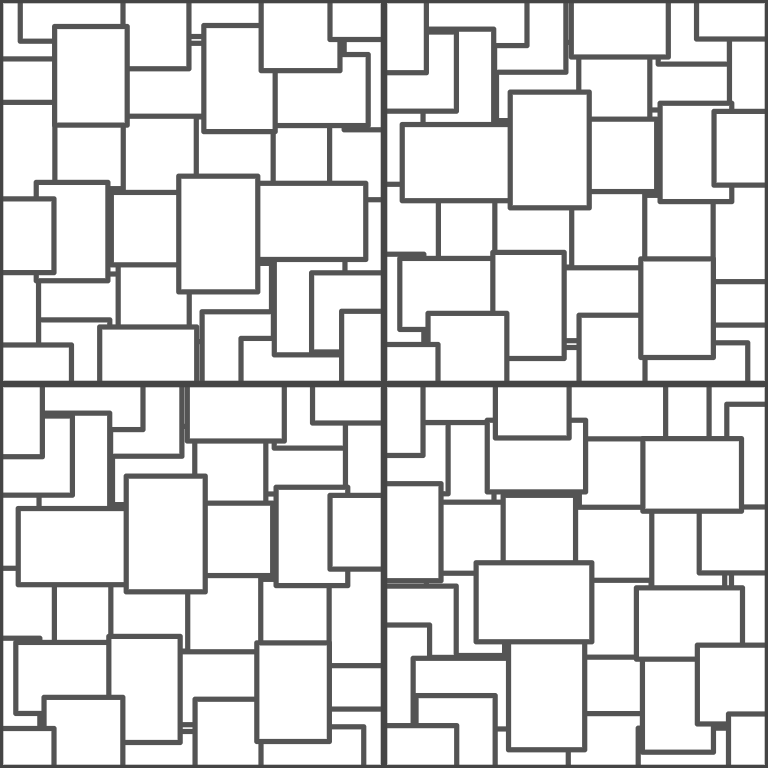
A Shadertoy shader for this pattern:

```glsl
vec2 hash2(vec2 p) {
    vec3 q = fract(p.xyx * vec3(0.1031, 0.1030, 0.0973));
    q += dot(q, q.yzx + 33.33);
    return fract((q.xx + q.yz) * q.zy);
}

float boxDistance(vec2 p, vec2 halfSize) {
    vec2 d = abs(p) - halfSize;
    return length(max(d, 0.0)) + min(max(d.x, d.y), 0.0);
}

float coverage(float dist, float pixel) {
    return clamp(0.5 - dist / pixel, 0.0, 1.0);
}

// Overlapping outlined slabs, alternately lying and standing
float slabLines(vec2 p, float pixel) {
    float ink = 0.0;
    int slab = 1;
    for (int k = 0; k < 36; k++) {
        // Powers of a primitive root visit every slab once, in shuffled order
        slab = slab * 17 % 37;
        ivec2 cell = ivec2((slab - 1) % 6, (slab - 1) / 6);
        vec2 id = vec2(cell);
        vec2 center = (id - 2.5) * 0.19 + (hash2(id + 7.0) - 0.5) * 0.06;
        vec2 halfSize = vec2(0.14, 0.098) + (hash2(id + 31.0) - 0.5) * vec2(0.03, 0.012);
        if ((cell.x + cell.y) % 2 == 1) halfSize = halfSize.yx;

        float d = boxDistance(p - center, halfSize);
        ink = mix(ink, 1.0, coverage(d - 0.0068, pixel));
        ink = mix(ink, 0.0, coverage(d + 0.0068, pixel));
    }
    return ink;
}

void mainImage(out vec4 fragColor, in vec2 fragCoord) {
    vec2 uv = fragCoord / iResolution.xy * 2.0;
    float pixel = 2.0 / min(iResolution.x, iResolution.y);
    vec2 tile = floor(uv);
    vec2 p = fract(uv) - 0.5;
    float edge = 0.5 - max(abs(p.x), abs(p.y));

    // Quarter turns per tile; tiles on the rising diagonal stay upright
    int turns = int(tile.x + 2.0 * tile.y + tile.x * tile.y) % 4;
    for (int i = 0; i < turns; i++) p = vec2(p.y, -p.x);

    vec3 color = mix(vec3(1.0), vec3(0.33), slabLines(p, pixel));
    color = mix(color, vec3(0.27), coverage(edge - 0.0086, pixel));
    fragColor = vec4(color, 1.0);
}
```
